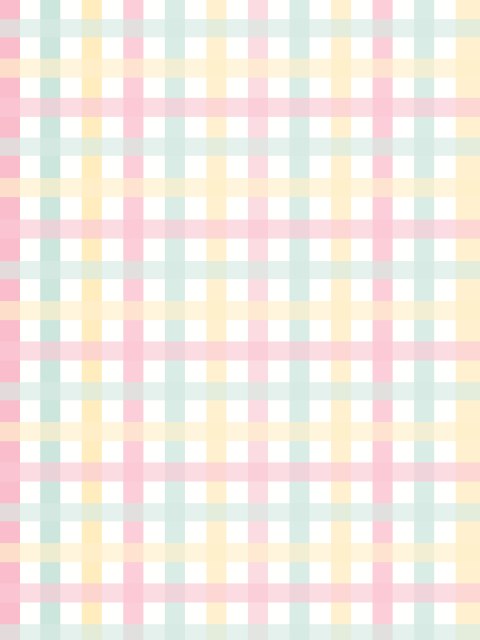
Give the GLSL for this pattern, as a WebGL 1 fragment shader.

```glsl
precision highp float;

uniform vec2 u_resolution;

// Pastel inks, cycling pink, green, yellow
vec3 ink(float index) {
  float k = mod(index + 0.5, 3.0);
  if (k < 1.0) return vec3(0.98, 0.74, 0.80);
  if (k < 2.0) return vec3(0.80, 0.90, 0.865);
  return vec3(1.0, 0.925, 0.75);
}

// Coverage of a stripe, from the distance to its centre line
float stripe(float dist, float halfWidth, float pixel) {
  return clamp((halfWidth - abs(dist)) / pixel + 0.5, 0.0, 1.0);
}

void main() {
  vec2 uv = gl_FragCoord.xy / u_resolution;
  vec2 pitches = vec2(11.555, 15.868);
  vec2 pixel = pitches / u_resolution;
  vec2 cell = vec2(uv.x, 1.0 - uv.y) * pitches - vec2(0.21, 0.702);
  vec2 index = floor(cell + 0.5);
  vec2 dist = cell - index;
  vec3 color = vec3(1.0, 1.0, 0.995);

  // Vertical stripes: the first three are strongest, one pink is faint
  float strength = index.x < 2.5 ? 1.0 : 0.74;
  if (index.x == 6.0) strength = 0.53;
  if (index.x == 0.0) dist.x -= 0.03;
  if (index.x > 10.5) dist.x = min(dist.x, 0.0);
  color = mix(color, ink(index.x), strength * stripe(dist.x, 0.242, pixel.x));

  // Translucent horizontal bands, slightly uneven in spacing near the top
  float drift = index.y - 3.2;
  dist.y += 0.065 * exp(-drift * drift / 3.0);
  vec3 bandInk = mix(vec3(1.0), ink(index.y + 1.0), 0.82);
  float halfWidth = mod(index.y + 0.5, 3.0) < 1.0 ? 0.225 : 0.237;
  color = mix(color, bandInk, 0.65 * stripe(dist.y, halfWidth, pixel.y));

  gl_FragColor = vec4(color, 1.0);
}
```
